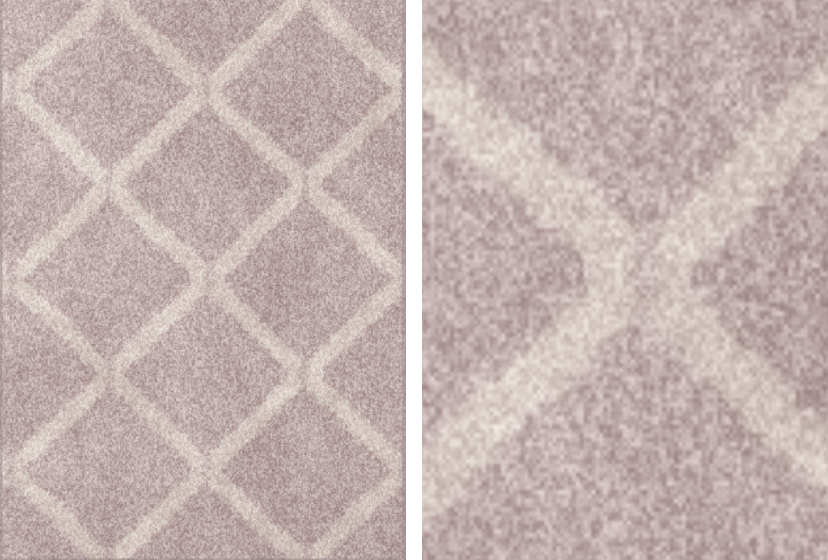
Left: the whole. Right: its middle third, enlarged.
Write a WebGL 2 fragment shader that draws this pattern.

```glsl
#version 300 es
precision highp float;
// A soft pile rug: a lattice of pale diamond lines on dusty rose.
// Lines are distances to two diagonal families, slit at the crossings;
// layered value noise frays them and gives the yarn grain and worn patches.

uniform vec2 u_resolution;
out vec4 outColor;

const vec2 RUG_SIZE = vec2(1.0, 1.376);       // in rug widths
const vec2 LATTICE_ORIGIN = vec2(0.511, 0.689);
const vec2 DIAMOND = vec2(0.484, 0.467);      // width and height of one repeat
const float LINE_HALF_WIDTH = 0.0225;

const vec3 ROSE = vec3(0.740, 0.664, 0.660);
const vec3 CREAM = vec3(0.842, 0.795, 0.766);
const vec3 BINDING = vec3(0.640, 0.575, 0.585);
const vec3 YARN_TINT = vec3(0.92, 1.05, 1.06); // shadows turn redder

float hash(vec2 cell) {
    vec3 q = fract(vec3(cell.xyx) * 0.1031);
    q += dot(q, q.yzx + 33.33);
    return fract((q.x + q.y) * q.z);
}

float valueNoise(vec2 p) {
    vec2 cell = floor(p);
    vec2 f = fract(p);
    f = f * f * (3.0 - 2.0 * f);
    float low = mix(hash(cell), hash(cell + vec2(1, 0)), f.x);
    float high = mix(hash(cell + vec2(0, 1)), hash(cell + vec2(1, 1)), f.x);
    return mix(low, high, f.y);
}

// Centred fractal noise, roughly -0.5 to 0.5
float fbm(vec2 p) {
    float sum = 0.0;
    float gain = 0.5;
    for (int i = 0; i < 4; i++) {
        sum += gain * (valueNoise(p) - 0.5);
        p = mat2(1.6, 1.2, -1.2, 1.6) * p + 17.3;
        gain *= 0.5;
    }
    return sum;
}

// Displacement of the pile: a slow wobble plus tuft-sized fraying
vec2 pileShift(vec2 p) {
    vec2 wobble = vec2(fbm(p * 7.0), fbm(p * 7.0 + 40.0));
    vec2 fray = vec2(valueNoise(p * 130.0), valueNoise(p * 130.0 + 70.0)) - 0.5;
    return 0.018 * wobble + 0.013 * fray;
}

// Coverage of the diagonal lines, with a thin vertical slit at each crossing
float latticeMask(vec2 p, float halfWidth) {
    vec2 g = (p - LATTICE_ORIGIN) / DIAMOND;
    vec2 diagonals = vec2(g.x + g.y, g.x - g.y);
    vec2 toLine = abs(fract(diagonals + 0.5) - 0.5) / length(1.0 / DIAMOND);
    float dist = min(toLine.x, toLine.y);
    float line = 1.0 - smoothstep(halfWidth - 0.009, halfWidth + 0.008, dist);

    // Crossings lie where both diagonals are integers
    vec2 nearest = floor(diagonals + 0.5);
    vec2 node = 0.5 * vec2(nearest.x + nearest.y, nearest.x - nearest.y);
    vec2 toNode = abs(g - node) * DIAMOND;
    float slit = (1.0 - smoothstep(0.003, 0.017, toNode.x))
               * (1.0 - smoothstep(0.022, 0.050, toNode.y));
    return line * (1.0 - 0.62 * slit);
}

// Yarn loops: short upright tufts and finer fibres
float yarnGrain(vec2 p) {
    float tufts = valueNoise(p * vec2(190.0, 150.0)) - 0.5;
    float fibres = valueNoise(p * vec2(310.0, 280.0) + 9.0) - 0.5;
    return 0.14 * tufts + 0.15 * fibres;
}

// Brushed and worn areas, and a slightly darker foot of the rug
float wear(vec2 p) {
    float patches = 0.10 * fbm(p * 4.5 + 3.0);
    float brushed = 0.09 * fbm(p * vec2(22.0, 15.0) + 11.0);
    float foot = 0.035 * (1.0 - smoothstep(0.0, 0.32, p.y));
    float leftSheen = 0.015 * (1.0 - smoothstep(0.0, 0.5, p.x));
    return patches + brushed + leftSheen - foot;
}

// Narrow bound edge at the sides and the foot
float bindingMask(vec2 p) {
    float side = min(p.x, RUG_SIZE.x - p.x - 0.004);
    float edge = min(side, p.y + 0.002);
    return 1.0 - smoothstep(0.003, 0.009, edge);
}

void main() {
    vec2 p = gl_FragCoord.xy / u_resolution * RUG_SIZE;

    // Lines fade unevenly where the pile is worn
    float halfWidth = LINE_HALF_WIDTH + 0.008 * fbm(p * 9.0 + 25.0);
    float line = latticeMask(p + pileShift(p), halfWidth);
    line *= clamp(0.92 + 0.5 * fbm(p * 6.0 + 60.0), 0.0, 1.0);

    vec3 color = mix(ROSE, CREAM, line);
    float shade = yarnGrain(p) * mix(1.0, 0.75, line) + wear(p);
    color += shade * YARN_TINT;

    color = mix(color, BINDING + 0.5 * shade, 0.7 * bindingMask(p));
    outColor = vec4(clamp(color, 0.0, 1.0), 1.0);
}
```
